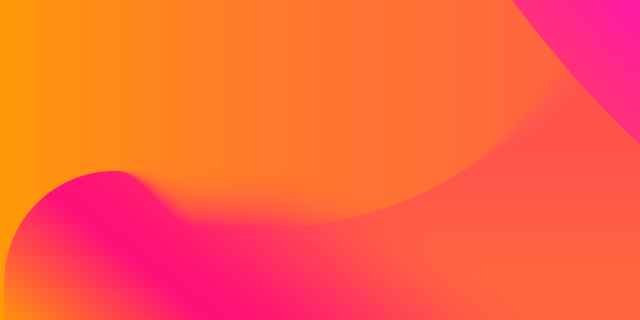
This background is drawn by a Shadertoy shader. Its source:

```glsl
// Draws a warm abstract backdrop: an amber sky over a soft magenta wave, with a pink corner.

const vec3 AMBER     = vec3(1.0, 0.60, 0.03);
const vec3 TANGERINE = vec3(1.0, 0.45, 0.20);
const vec3 CORAL     = vec3(1.0, 0.39, 0.25);
const vec3 ROSE      = vec3(1.0, 0.33, 0.30);
const vec3 MAGENTA   = vec3(1.0, 0.06, 0.47);
const vec3 PINK      = vec3(1.0, 0.19, 0.47);
const vec3 FUCHSIA   = vec3(1.0, 0.09, 0.66);

const float CREST_X = 0.36;   // where the rounded shoulder meets the wave
const float CREST_Y = 0.466;
const float TROUGH_Y = 0.285;

// Coverage of the region where distance is negative
float fill(float distance, float softness) {
    return 1.0 - smoothstep(-softness, softness, distance);
}

// Height of the wave: falls from the crest, then sweeps up to the right
float waveHeight(float x) {
    float rise = max(x - 0.78, 0.0);
    float rise2 = rise * rise;
    float fall = 1.0 - smoothstep(CREST_X, 0.62, x);
    return TROUGH_Y + (CREST_Y - TROUGH_Y) * fall + 0.333 * rise2 + 0.167 * rise2 * rise2;
}

// Distance above the wave, with a round shoulder on the left
float waveDistance(vec2 p) {
    float radius = 0.347;
    vec2 q = vec2(CREST_X - p.x, max(p.y - (CREST_Y - radius), 0.0));
    return p.x < CREST_X ? length(q) - radius : p.y - waveHeight(p.x);
}

// Haze that rises from the trough into the sky
float waveHaze(vec2 p) {
    float base = waveHeight(p.x);
    float top = CREST_Y + 0.022 * smoothstep(CREST_X, 0.5, p.x);
    top = mix(top, base, smoothstep(0.85, 1.4, p.x));
    float h = clamp((p.y - base) / max(top - base, 0.002), 0.0, 1.0);
    float strength = step(CREST_X, p.x) * (1.0 - smoothstep(0.8, 1.35, p.x));
    return strength * (1.0 - h) * (1.0 - h);
}

vec3 skyColor(vec2 p) {
    float warm = 1.0 - pow(max(1.0 - p.x / 1.25, 0.0), 1.6);
    return mix(mix(AMBER, TANGERINE, warm), CORAL, smoothstep(1.1, 1.85, p.x));
}

// Magenta ridge fading to amber on one side and coral on the other
vec3 waveColor(vec2 p) {
    float side = dot(p - vec2(0.156, 0.396), vec2(0.625, 0.78));
    vec3 left = mix(MAGENTA, AMBER, clamp(-side / 0.42, 0.0, 1.0));
    vec3 far = mix(CORAL, ROSE, smoothstep(0.1, 0.55, p.y));
    vec3 right = mix(MAGENTA, far, smoothstep(0.0, 0.66, side));
    return side < 0.0 ? left : right;
}

// Distance below zero lies inside the upper right corner
float cornerDistance(vec2 p) {
    float t = p.x - 1.6;
    return (1.0 - 1.33 * t + 0.5 * t * t - p.y) / 1.55;
}

void mainImage(out vec4 fragColor, in vec2 fragCoord) {
    vec2 p = fragCoord / iResolution.xy * vec2(2.0, 1.0);
    float edge = 0.8 / iResolution.y;

    // Sky and wave; the wave edge dissolves toward the upper right
    float softness = edge + 0.1 * smoothstep(1.4, 1.85, p.x);
    float wave = max(fill(waveDistance(p), softness), waveHaze(p));
    vec3 color = mix(skyColor(p), waveColor(p), wave);

    // Pink corner
    float corner = cornerDistance(p);
    vec3 cornerColor = mix(PINK, FUCHSIA, clamp(-corner / 0.3, 0.0, 1.0));
    color = mix(color, cornerColor, fill(corner, edge));

    fragColor = vec4(color, 1.0);
}
```
